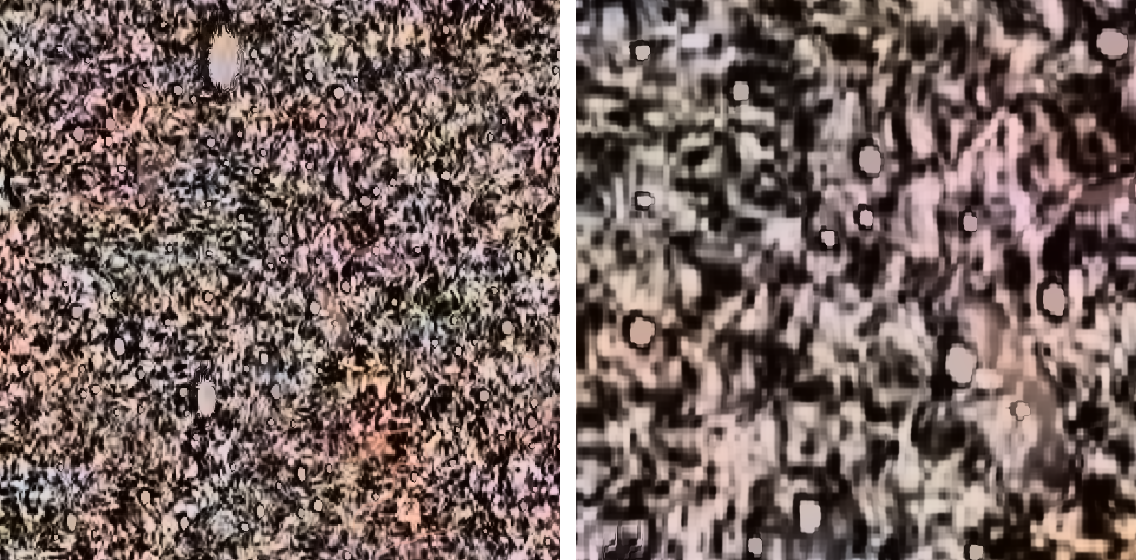
Left: the whole. Right: its middle third, enlarged.
Give the GLSL for this texture, as a Shadertoy shader.

```glsl
// Coarse gritty ground: dense pale and dark grains in mauve, tan and olive,
// with scattered pebbles, two larger stones and thin peach strands.
// Band-limited value noise gives the grain; distance functions give the stones.

float hash(vec2 p) {
    vec3 q = fract(vec3(p.xyx) * 0.1031);
    q += dot(q, q.yzx + 33.33);
    return fract((q.x + q.y) * q.z);
}

// Value noise in -1..1
float noise(vec2 p) {
    vec2 cell = floor(p), f = fract(p);
    f = f * f * (3.0 - 2.0 * f);
    float low = mix(hash(cell), hash(cell + vec2(1, 0)), f.x);
    float high = mix(hash(cell + vec2(0, 1)), hash(cell + 1.0), f.x);
    return mix(low, high, f.y) * 2.0 - 1.0;
}

// Gently steps the coordinates so that grains get squarish outlines
vec2 stepped(vec2 p) {
    vec2 g = p * 256.0;
    return (floor(g) + smoothstep(0.15, 0.85, fract(g))) / 256.0;
}

// Grain brightness, spread evenly over 0..1
float grain(vec2 p) {
    vec2 bent = p + 0.005 * vec2(noise(p * 37.0 + 11.0), noise(p * 33.0 + 57.0));
    float upright = noise(bent * vec2(136, 88) + 5.0);
    float flatter = noise(bent * vec2(98, 122) + 71.0);
    float z = mix(upright, flatter, smoothstep(0.1, 0.6, noise(p * 9.0 + 31.0)));
    z += 0.6 * noise(bent * vec2(235, 150) + 19.0);
    z -= 0.55 * noise(bent * vec2(50, 44) + 43.0);
    z *= 1.0 + 0.25 * noise(p * 8.0 + 83.0);
    return 1.0 / (1.0 + exp(-3.2 * z));
}

// Lays a rounded stone with a dark rim, heavier on its left, over the grain
float layStone(float tone, vec2 d, vec2 radius, float pale) {
    float wobble = 0.22 * noise(d / radius * 1.3 + pale * 90.0);
    float body = length(d / radius) + wobble;
    float rim = length((d + radius * vec2(0.35, -0.1)) / (radius * 1.3)) + wobble;
    tone = mix(tone, 0.03, 0.85 * (1.0 - smoothstep(0.85, 1.2, rim)));
    return mix(tone, pale, 1.0 - smoothstep(0.8, 1.05, body));
}

// Small pebbles, at most one in each cell of a jittered grid
float layPebbles(float tone, vec2 p) {
    vec2 home = floor(p * 18.0);
    for (int y = -1; y <= 1; y++)
    for (int x = -1; x <= 1; x++) {
        vec2 cell = home + vec2(x, y) + 40.0;
        if (hash(cell + 7.0) < 0.62) continue;
        vec2 center = (cell - 40.0 + vec2(hash(cell), hash(cell + 23.0))) / 18.0;
        float size = mix(0.004, 0.010, pow(hash(cell + 61.0), 2.0));
        vec2 radius = size * vec2(1.0, mix(0.8, 1.7, hash(cell + 97.0)));
        tone = layStone(tone, p - center, radius, 0.78 + 0.14 * hash(cell + 3.0));
    }
    return tone;
}

void mainImage(out vec4 fragColor, in vec2 fragCoord) {
    vec2 p = fragCoord / iResolution.y;
    vec2 q = stepped(p);
    float tone = layPebbles(grain(q), q);

    // Peach strands, gathered along a slanting trail
    float trail = (p.x - 0.62 - 0.3 * max(0.45 - p.y, 0.0)) / 0.07;
    float peach = exp(-trail * trail) * (1.0 - smoothstep(0.42, 0.62, p.y));
    vec2 bent = q + 0.01 * vec2(noise(q * 30.0), noise(q * 30.0 + 47.0));
    float strand = 1.0 - smoothstep(0.02, 0.14, abs(noise(bent * 15.0 + 13.0)));
    strand *= smoothstep(0.3, 0.9, noise(p * 6.0 + 29.0) + 0.7 * peach);
    tone = mix(tone, 0.86, 0.6 * strand);

    // Two larger stones with faint upright streaks
    float streak = 0.06 * noise(q * vec2(130, 40));
    for (int i = 0; i < 2; i++) {
        float k = float(i);
        vec2 center = mix(vec2(0.400, 0.897), vec2(0.367, 0.290), k);
        vec2 radius = mix(vec2(0.030, 0.056), vec2(0.019, 0.040), k);
        tone = layStone(tone, q - center, radius, 0.89 + streak);
    }

    // Dark brown to pale rose, tinted in broad patches and flat bands
    float level = pow(clamp(tone, 0.0, 1.0), 1.2);
    vec3 color = mix(vec3(0.05, 0.01, 0.0), vec3(0.93, 0.82, 0.80), level);
    float warmth = noise(p * vec2(8, 15) + 3.0) + 0.5 * noise(p * vec2(27, 33));
    float olive = noise(p * vec2(5, 9) + 67.0) + 0.4 * noise(p * 24.0 + 9.0);
    vec3 tint = warmth * vec3(0.02, 0.0, -0.055) + olive * vec3(-0.045, 0.025, 0.0);
    tint += (peach + 0.4 * strand) * vec3(0.07, -0.01, -0.04);
    color += tint * (0.25 + level);
    fragColor = vec4(clamp(color, 0.0, 1.0), 1.0);
}
```
